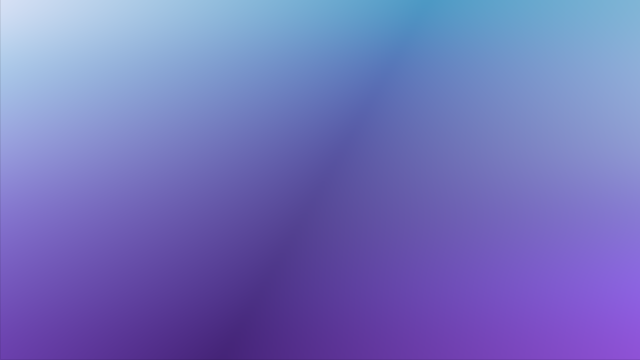
A Shadertoy shader for this background:

```glsl
#define CREASE_BASE 0.345
#define CREASE_LEAN 0.325
#define CREASE_SOFT 0.03
#define LEFT_CURVE 0.92
#define RIGHT_CURVE 0.85
#define RIM_WIDTH 0.004
#define RIM_SHADE 0.12

// Colour ramps, each from the bottom of the canvas to the top
const vec3 LEFT_RAMP[6] = vec3[6](
    vec3(0.42, 0.25, 0.68), vec3(0.46, 0.34, 0.74), vec3(0.52, 0.46, 0.81),
    vec3(0.60, 0.63, 0.87), vec3(0.67, 0.78, 0.91), vec3(0.84, 0.88, 0.96));
const vec3 CREASE_RAMP[6] = vec3[6](
    vec3(0.27, 0.14, 0.47), vec3(0.30, 0.20, 0.53), vec3(0.33, 0.27, 0.58),
    vec3(0.345, 0.345, 0.645), vec3(0.345, 0.455, 0.72), vec3(0.30, 0.60, 0.77));
const vec3 RIGHT_RAMP[6] = vec3[6](
    vec3(0.56, 0.32, 0.84), vec3(0.55, 0.39, 0.88), vec3(0.53, 0.48, 0.83),
    vec3(0.56, 0.61, 0.83), vec3(0.56, 0.68, 0.85), vec3(0.50, 0.71, 0.84));

// Smooth Catmull-Rom curve through evenly spaced colours
vec3 sampleRamp(vec3 ramp[6], float height) {
    float position = clamp(height, 0.0, 1.0) * 5.0;
    int i = min(int(position), 4);
    float f = position - float(i);
    vec3 a = ramp[max(i - 1, 0)];
    vec3 b = ramp[i];
    vec3 c = ramp[i + 1];
    vec3 d = ramp[min(i + 2, 5)];
    return b + 0.5 * f * (c - a + f * (2.0 * a - 5.0 * b + 4.0 * c - d
        + f * (3.0 * (b - c) + d - a)));
}

// Distance from the crease, rounded at zero and scaled to reach one
float softDistance(float t) {
    float s = CREASE_SOFT;
    return (sqrt(t * t + s * s) - s) / (sqrt(1.0 + s * s) - s);
}

void mainImage(out vec4 fragColor, in vec2 fragCoord) {
    vec2 uv = fragCoord / iResolution.xy;

    // Slanted dark crease that parts the two sides
    float creaseX = CREASE_BASE + CREASE_LEAN * uv.y;
    float offset = uv.x - creaseX;
    bool onLeft = offset < 0.0;
    float span = onLeft ? creaseX : 1.0 - creaseX;
    float blend = pow(softDistance(abs(offset) / span),
                      onLeft ? LEFT_CURVE : RIGHT_CURVE);

    // Blend from the crease out to the nearer side
    vec3 sideColor = onLeft ? sampleRamp(LEFT_RAMP, uv.y)
                            : sampleRamp(RIGHT_RAMP, uv.y);
    vec3 color = mix(sampleRamp(CREASE_RAMP, uv.y), sideColor, blend);

    // Faint shaded rim along the left and bottom
    float rim = 1.0 - smoothstep(0.0, RIM_WIDTH, min(uv.x * 2.0, uv.y));
    color *= 1.0 - RIM_SHADE * rim;

    fragColor = vec4(color, 1.0);
}
```
